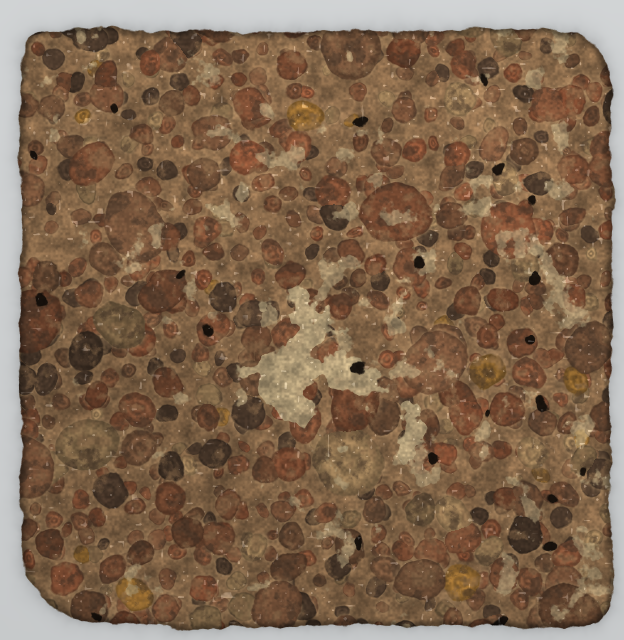
Write a Shadertoy shader that draws this texture.

```glsl
// A sawn block of pebbly conglomerate on a pale backdrop. Three sizes of jittered,
// warped ellipses are layered over a sandy matrix, then pale crust, pits and grain
// are added, and a ragged rounded box cuts out the block.

const vec3 BACKDROP = vec3(0.80, 0.81, 0.815);
const vec3 SAND     = vec3(0.50, 0.385, 0.27);
const vec3 CEMENT   = vec3(0.62, 0.50, 0.36);
const vec3 CRUST    = vec3(0.67, 0.60, 0.46);
const vec3 RUST     = vec3(0.45, 0.26, 0.17);
const vec3 UMBER    = vec3(0.40, 0.285, 0.20);
const vec3 CHARCOAL = vec3(0.25, 0.19, 0.145);
const vec3 TAN      = vec3(0.52, 0.42, 0.29);
const vec3 OCHRE    = vec3(0.56, 0.40, 0.18);
const vec3 PIT      = vec3(0.07, 0.05, 0.035);

float hash(vec2 p) {
    vec3 q = fract(p.xyx * 0.1031);
    q += dot(q, q.yzx + 33.33);
    return fract((q.x + q.y) * q.z);
}

vec2 hash2(vec2 p) {
    return vec2(hash(p), hash(p + 71.7));
}

float noise(vec2 p) {
    vec2 i = floor(p), f = fract(p);
    f = f * f * (3.0 - 2.0 * f);
    float low  = mix(hash(i), hash(i + vec2(1, 0)), f.x);
    float high = mix(hash(i + vec2(0, 1)), hash(i + vec2(1, 1)), f.x);
    return mix(low, high, f.y);
}

float fbm(vec2 p) {
    float sum = 0.0, amp = 0.5;
    for (int i = 0; i < 5; i++) {
        sum += amp * noise(p);
        p = mat2(1.6, 1.2, -1.2, 1.6) * p + 17.3;
        amp *= 0.5;
    }
    return sum;
}

// Coverage of the region where d is negative, with a soft edge.
float fill(float d, float soft) {
    return 1.0 - smoothstep(-soft, soft, d);
}

// Nearest pebble of one size class: x = signed distance, yz = id, w = radius.
vec4 nearestPebble(vec2 p, float cell, vec2 radii, float chance, float seed) {
    vec2 q = p / cell, base = floor(q);
    vec4 best = vec4(1.0, 0.0, 0.0, 0.1);
    for (int j = -1; j <= 1; j++)
    for (int i = -1; i <= 1; i++) {
        vec2 c = base + vec2(i, j), id = c + seed;
        if (hash(id + 5.1) > chance) continue;
        vec2 off = q - c - 0.5 - 0.75 * (hash2(id) - 0.5);
        float a = 6.283 * hash(id + 9.4), r = mix(radii.x, radii.y, hash(id + 3.7));
        off = mat2(cos(a), sin(a), -sin(a), cos(a)) * off;
        off.y *= 1.0 + 0.35 * hash(id + 13.9);
        float d = (length(off) - r) * cell;
        if (d < best.x) best = vec4(d, id, r * cell);
    }
    return best;
}

vec3 pebbleColor(vec2 id) {
    float kind = hash(id + 21.3);
    vec3 col = mix(RUST, UMBER, hash(id + 31.1));
    col = mix(col, CHARCOAL, step(kind, 0.17));
    col = mix(col, TAN, step(0.86, kind));
    col = mix(col, OCHRE, step(0.975, kind));
    return col * mix(0.82, 1.14, hash(id + 41.9));
}

// Lays one size class of pebbles, with cement halos and faint rings, over col.
vec3 layPebbles(vec3 col, vec2 p, vec4 peb, float mottle) {
    float depth = clamp(-peb.x / peb.w, 0.0, 1.0);
    float halo = exp(-max(peb.x, 0.0) / 0.004) * smoothstep(0.3, 0.6, noise(p * 45.0));
    col = mix(col, CEMENT, 0.55 * halo);
    vec3 stone = pebbleColor(peb.yz);
    float ringed = step(0.6, hash(peb.yz + 51.7));
    stone *= 1.0 + 0.12 * ringed * sin(depth * 12.0 + 5.0 * mottle);
    stone *= mix(0.80, 1.03, smoothstep(0.0, 0.22, depth));
    stone = mix(stone, SAND, 0.6 * smoothstep(0.52, 0.72, mottle));
    stone = mix(stone, CHARCOAL, 0.55 * smoothstep(0.46, 0.28, mottle));
    return mix(col, stone, 0.94 * fill(peb.x, 0.0018));
}

// Box with a different corner radius in each quadrant: TR, BR, TL, BL.
float blockDistance(vec2 p, vec2 halfSize, vec4 corners) {
    vec2 side = p.x > 0.0 ? corners.xy : corners.zw;
    float r = p.y > 0.0 ? side.x : side.y;
    vec2 q = abs(p) - halfSize + r;
    return min(max(q.x, q.y), 0.0) + length(max(q, 0.0)) - r;
}

void mainImage(out vec4 fragColor, in vec2 fragCoord) {
    vec2 p = fragCoord / iResolution.y;
    vec2 warp = vec2(fbm(p * 28.0), fbm(p * 28.0 + 40.0)) - 0.5;
    vec2 w = p + 0.016 * warp;
    float mottle = fbm(p * 55.0 + 8.0), grain = noise(p * 260.0);

    // Sandy matrix, then pebbles from small to large
    vec3 col = SAND * mix(0.65, 1.3, mottle);
    col = layPebbles(col, p, nearestPebble(w, 0.036, vec2(0.28, 0.48), 0.85, 11.0), mottle);
    col = layPebbles(col, p, nearestPebble(w, 0.062, vec2(0.32, 0.50), 0.72, 57.0), mottle);
    col = layPebbles(col, p, nearestPebble(w, 0.118, vec2(0.32, 0.50), 0.36, 93.0), mottle);

    // Cream crust: two central patches and scattered flecks towards the right
    float ragged = fbm(p * 17.0 + 3.0) - 0.5;
    float patches = min(length((p - vec2(0.45, 0.415)) * vec2(1.0, 0.8)),
                        length((p - vec2(0.575, 0.365)) * vec2(1.0, 0.8))) - 0.045;
    float flecks = 0.69 - 0.06 * smoothstep(0.4, 0.9, p.x) - fbm(p * 24.0 + 70.0);
    float crust = max(fill(patches - 0.24 * ragged, 0.004), 0.7 * fill(flecks, 0.03));
    col = mix(col, CRUST * mix(0.72, 1.25, mottle), 0.88 * crust);

    // Open pits, fine grain and broad tone
    vec4 pit = nearestPebble(p + 0.03 * warp, 0.10, vec2(0.05, 0.12), 0.22, 131.0);
    col = mix(col, PIT, 0.95 * fill(pit.x, 0.0018));
    col *= (0.88 + 0.24 * grain) * mix(0.88, 1.14, fbm(p * 5.0 + 20.0));
    col += 0.18 * smoothstep(0.86, 0.97, noise(p * 150.0 + 9.0));
    col *= mix(0.95, 1.08, smoothstep(0.1, 0.9, 0.5 * (p.x + p.y)));

    // Ragged outline over the softly shaded backdrop
    float edge = blockDistance(p - vec2(0.493, 0.488), vec2(0.460, 0.464),
                               vec4(0.075, 0.05, 0.03, 0.13));
    edge += 0.022 * (fbm(p * 13.0 + 60.0) - 0.5) + 0.010 * (fbm(p * 50.0) - 0.5);
    col *= mix(0.62, 1.0, smoothstep(0.0, 0.014, -edge));
    vec3 back = BACKDROP + 0.035 * (p.y - 0.5) + 0.02 * (fbm(p * 4.0) - 0.5);
    back *= 1.0 - 0.14 * exp(-max(edge, 0.0) / 0.010);
    fragColor = vec4(mix(back, col, fill(edge, 0.0015)), 1.0);
}
```
